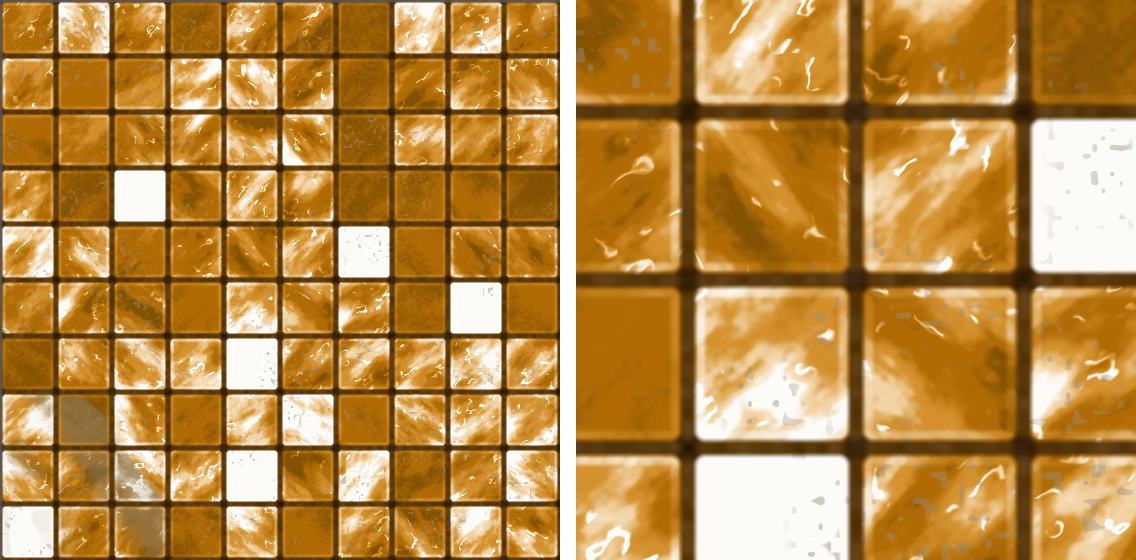
Left: the whole. Right: its middle third, enlarged.
Give the GLSL for this pattern, as a WebGL 2 fragment shader.

```glsl
#version 300 es
precision highp float;

uniform vec2 u_resolution;
out vec4 fragColor;

float hash(vec2 p) {
    vec3 q = fract(p.xyx * 0.1031);
    q += dot(q, q.yzx + 33.33);
    return fract((q.x + q.y) * q.z);
}

float noise(vec2 p) {
    vec2 i = floor(p), f = fract(p);
    f = f * f * (3.0 - 2.0 * f);
    return mix(mix(hash(i), hash(i + vec2(1, 0)), f.x),
               mix(hash(i + vec2(0, 1)), hash(i + vec2(1, 1)), f.x), f.y);
}

float fbm(vec2 p) {
    float sum = 0.0, weight = 0.54;
    for (int i = 0; i < 4; i++) {
        sum += weight * noise(p);
        p = p * 2.03 + 17.3;
        weight *= 0.5;
    }
    return sum;
}

float roundedBox(vec2 p, float halfSize, float radius) {
    vec2 q = abs(p) - halfSize + radius;
    return length(max(q, 0.0)) + min(max(q.x, q.y), 0.0) - radius;
}

// Glass tone from deep amber to white
vec3 amberRamp(float t) {
    vec3 c = mix(vec3(0.51, 0.32, 0.01), vec3(0.69, 0.42, 0.02), smoothstep(0.0, 0.2, t));
    c = mix(c, vec3(0.83, 0.57, 0.18), smoothstep(0.26, 0.5, t));
    c = mix(c, vec3(0.95, 0.83, 0.65), smoothstep(0.5, 0.72, t));
    return mix(c, vec3(0.99, 0.985, 0.97), smoothstep(0.72, 0.86, t));
}

void main() {
    vec2 uv = gl_FragCoord.xy / u_resolution;
    vec2 grid = uv * 10.0;
    vec2 id = floor(grid);
    vec2 local = fract(grid) - 0.5;
    float pixel = 10.0 / min(u_resolution.x, u_resolution.y);

    // Each tile has its own tone, contrast and streak direction
    float pick = hash(id + 3.7);
    float isWhite = step(0.93, pick);
    float base = mix(mix(0.06, 0.68, pick), 0.97, isWhite);
    float contrast = mix(mix(0.25, 1.35, smoothstep(0.08, 0.45, pick)), 0.3, isWhite);
    float lean = hash(id + 51.3) < 0.6 ? 1.0 : -1.0;
    vec2 along = normalize(vec2(1.0, lean * mix(0.7, 1.3, hash(id + 29.1))));
    vec2 streak = vec2(dot(local, along), dot(local, vec2(-along.y, along.x)));
    vec2 seed = 90.0 * vec2(hash(id + 11.9), hash(id + 77.2));

    // Cloudy streaks with fine grain
    float cloud = fbm(streak * vec2(1.5, 3.4) + seed);
    float grain = noise(grid * 24.0) - 0.5;
    float tone = base + contrast * (cloud - 0.5) + 0.07 * grain;

    // Small bright chips and veins
    float vein = abs(fbm(streak * vec2(2.2, 4.0) + seed + 40.0) - 0.5);
    float chips = smoothstep(0.6, 0.75, noise(local * 9.0 + seed.yx));
    tone += 0.4 * chips * smoothstep(0.05, 0.0, vein) * step(0.3, pick);
    vec3 color = amberRamp(tone);

    // Grey flecks
    float fleck = smoothstep(0.74, 0.84, noise(grid * 19.0 + 8.0)) * smoothstep(0.55, 0.7, noise(grid * 1.6));
    color = mix(color, vec3(0.6, 0.55, 0.47), 0.45 * fleck);

    // Diagonal grey veil in the lower left
    float across = dot(uv, vec2(0.8, 0.6)) + 0.012 * (noise(grid * 2.0) - 0.5);
    float veil = smoothstep(0.19, 0.24, across) * (1.0 - smoothstep(0.293, 0.303, across));
    veil *= 1.0 - smoothstep(0.29, 0.31, max(uv.x, uv.y));
    veil = max(veil, 0.6 * smoothstep(0.45, 0.6, noise(grid * 2.6 + 5.0)) * (1.0 - smoothstep(0.06, 0.16, uv.x))
        * (1.0 - smoothstep(0.22, 0.31, uv.y)));
    color = mix(color, vec3(0.5, 0.47, 0.4) + 0.35 * smoothstep(0.6, 0.9, tone), 0.55 * veil);

    // Lit rim inside the tile edge
    float edge = roundedBox(local, 0.465, 0.07);
    float rim = smoothstep(-0.085, -0.05, edge) * (1.0 - smoothstep(-0.035, 0.0, edge));
    float rimGlow = 0.3 + 0.45 * noise(grid * 5.0 + 13.0);
    color = mix(color, amberRamp(tone + 0.27), rim * rimGlow);

    // Dark grout, deepest at the crossings
    float crossing = smoothstep(0.4, 0.48, min(abs(local.x), abs(local.y)));
    vec3 grout = mix(vec3(0.35, 0.22, 0.05), vec3(0.2, 0.12, 0.03), crossing);
    grout += 0.09 * (noise(grid * 15.0 + 31.0) - 0.5);
    float coolBorder = 1.0 - smoothstep(0.003, 0.006, min(uv.x, 1.0 - uv.y));
    grout = mix(grout, vec3(0.38, 0.38, 0.4), 0.7 * coolBorder);
    float soft = max(pixel, 0.022);
    color = mix(color, grout, smoothstep(-soft, soft, edge + 0.008));

    fragColor = vec4(color, 1.0);
}
```
